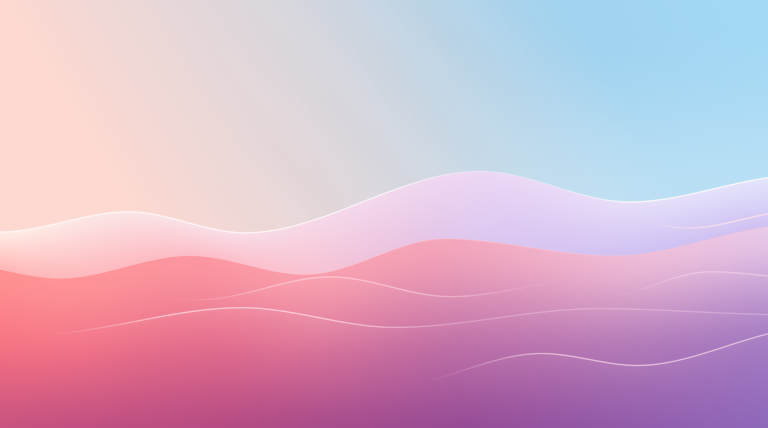
Write a Shadertoy shader that draws this background.

```glsl
// Pastel dunes: a peach-to-blue sky above two layers of rolling hills.
// Hill outlines and thin light strands are chains of smoothstep swings;
// each surface blends colour stops across its width and its depth.

// Eased climb or fall between two turning points
float swing(float x, vec2 a, vec2 b) {
    return (b.y - a.y) * smoothstep(a.x, b.x, x);
}

// Smooth curve through four turning points
float curve(float x, vec2 a, vec2 b, vec2 c, vec2 d) {
    return a.y + swing(x, a, b) + swing(x, b, c) + swing(x, c, d);
}

// Four colours at the given stops
vec3 ramp(float t, vec4 stops, vec3 a, vec3 b, vec3 c, vec3 d) {
    vec3 col = mix(a, b, clamp((t - stops.x) / (stops.y - stops.x), 0.0, 1.0));
    col = mix(col, c, clamp((t - stops.y) / (stops.z - stops.y), 0.0, 1.0));
    return mix(col, d, clamp((t - stops.z) / (stops.w - stops.z), 0.0, 1.0));
}

// Antialiased hairline at zero offset
float hairline(float offset) {
    return 1.0 - smoothstep(0.0, 0.001 + 1.0 / iResolution.y, abs(offset));
}

// Hairline with a faint sheen falling away below it
vec3 strand(vec3 col, float offset, float strength) {
    float sheen = 0.1 * exp(-abs(offset) * 35.0) * step(offset, 0.0);
    return mix(col, vec3(1.0, 0.89, 0.92), strength * max(hairline(offset), sheen));
}

vec3 skyColor(vec2 uv, float aspect) {
    float t = uv.x + 0.35 * (uv.y - 0.75);
    vec3 col = ramp(t, vec4(0.08, 0.48, 0.82, 1.05),
        vec3(0.995, 0.85, 0.82), vec3(0.835, 0.84, 0.87),
        vec3(0.625, 0.825, 0.94), vec3(0.64, 0.85, 0.96));
    // Pale haze low on the right
    float haze = smoothstep(0.95, 0.5, uv.y) * smoothstep(0.4, 0.85, uv.x);
    col = mix(col, vec3(0.8, 0.91, 0.97), 0.6 * haze);
    // Very faint diagonal rays
    float ray = sin(28.0 * (uv.x * aspect + uv.y));
    return col + 0.004 * ray * smoothstep(0.2, 0.4, uv.x) * smoothstep(0.8, 0.6, uv.x);
}

vec3 farHillColor(float x, float depth) {
    vec3 crest = ramp(x, vec4(0.0, 0.4, 0.65, 1.0),
        vec3(1.0, 0.93, 0.90), vec3(0.965, 0.85, 0.91),
        vec3(0.925, 0.845, 0.965), vec3(0.89, 0.90, 0.99));
    vec3 foot = ramp(x, vec4(0.0, 0.38, 0.62, 0.85),
        vec3(1.0, 0.71, 0.71), vec3(0.985, 0.755, 0.81),
        vec3(0.865, 0.78, 0.94), vec3(0.805, 0.75, 0.95));
    return mix(crest, foot, depth);
}

vec3 nearHillColor(float x, float height) {
    vec4 stops = vec4(0.0, 0.3, 0.6, 1.0);
    vec3 crest = ramp(x, stops,
        vec3(1.0, 0.57, 0.57), vec3(0.985, 0.60, 0.64),
        vec3(0.96, 0.66, 0.74), vec3(0.92, 0.80, 0.92));
    vec3 middle = ramp(x, stops,
        vec3(0.97, 0.45, 0.51), vec3(0.90, 0.44, 0.56),
        vec3(0.78, 0.47, 0.67), vec3(0.66, 0.50, 0.77));
    vec3 base = ramp(x, stops,
        vec3(0.77, 0.31, 0.50), vec3(0.69, 0.28, 0.51),
        vec3(0.57, 0.28, 0.58), vec3(0.55, 0.40, 0.73));
    vec3 col = mix(base, middle, smoothstep(-0.15, 0.65, height));
    return mix(col, crest, smoothstep(0.4, 1.05, height));
}

void mainImage(out vec4 fragColor, in vec2 fragCoord) {
    vec2 uv = fragCoord / iResolution.xy;
    float x = uv.x, y = uv.y, edge = 0.75 / iResolution.y;

    // Hill outlines
    vec2 farJoin = vec2(0.625, 0.600), nearJoin = vec2(0.397, 0.358);
    float farTop = curve(x, vec2(0.0, 0.458), vec2(0.167, 0.505), vec2(0.319, 0.456), farJoin)
        + swing(x, farJoin, vec2(0.82, 0.528)) + swing(x, vec2(0.82, 0.528), vec2(1.04, 0.59));
    float nearTop = curve(x, vec2(-0.06, 0.384), vec2(0.078, 0.349), vec2(0.247, 0.402), nearJoin)
        + curve(x, nearJoin, vec2(0.579, 0.442), vec2(0.80, 0.402), vec2(1.04, 0.475)) - nearJoin.y;

    vec3 col = skyColor(uv, iResolution.x / iResolution.y);

    // Far hill with a bright rim and one strand on the right
    float depth = clamp((farTop - y) / (farTop - nearTop), 0.0, 1.0);
    vec3 farHill = farHillColor(x, depth);
    float fold = curve(x, vec2(0.74, 0.53), vec2(0.895, 0.467), vec2(1.04, 0.508), vec2(1.3, 0.5));
    farHill = strand(farHill, y - fold, 0.8 * smoothstep(0.81, 0.95, x));
    col = mix(col, farHill, smoothstep(edge, -edge, y - farTop));
    float rim = 0.75 - 0.5 * smoothstep(0.48, 0.62, x) + 0.55 * smoothstep(0.7, 0.85, x);
    col = mix(col, vec3(1.0, 0.985, 0.98), rim * hairline(y - farTop));

    // Near hill with its strands
    vec3 nearHill = nearHillColor(x, y / nearTop);
    float upper = curve(x, vec2(0.26, 0.300), vec2(0.43, 0.353), vec2(0.586, 0.307), vec2(0.78, 0.35));
    float central = curve(x, vec2(0.04, 0.218), vec2(0.315, 0.281), vec2(0.514, 0.235), vec2(0.78, 0.279))
        + swing(x, vec2(0.78, 0.279), vec2(1.02, 0.265));
    float right = curve(x, vec2(0.78, 0.305), vec2(0.925, 0.365), vec2(1.05, 0.35), vec2(1.3, 0.3));
    float low = curve(x, vec2(0.50, 0.095), vec2(0.705, 0.174), vec2(0.83, 0.146), vec2(1.06, 0.235));
    nearHill = strand(nearHill, y - upper, 0.55 * smoothstep(0.2, 0.4, x) * smoothstep(0.76, 0.5, x));
    nearHill = strand(nearHill, y - central, smoothstep(0.04, 0.25, x) * (0.7 - 0.4 * smoothstep(0.4, 0.6, x)));
    nearHill = strand(nearHill, y - right, 0.45 * smoothstep(0.79, 0.92, x));
    nearHill = strand(nearHill, y - low, 0.65 * smoothstep(0.53, 0.75, x));
    col = mix(col, nearHill, smoothstep(edge, -edge, y - nearTop));
    col = mix(col, vec3(1.0, 0.78, 0.82), 0.35 * smoothstep(0.35, 0.55, x) * hairline(y - nearTop));

    fragColor = vec4(col, 1.0);
}
```
